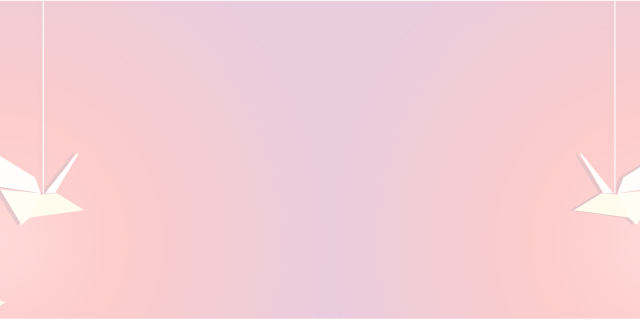
A WebGL 2 fragment shader for this background:

```glsl
#version 300 es
precision highp float;

uniform vec2 u_resolution;
out vec4 fragColor;

// Lengths are in canvas heights
const float MIRROR_X = 1.0286;
const vec2 GLOW_CENTER = vec2(0.0, 0.245);
const vec3 GLOW_STOPS = vec3(0.39, 0.70, 1.03);
const vec2 KNOT = vec2(0.1354, 0.396);
const vec2 SHADOW_OFFSET = vec2(-0.014, -0.001);
const float SHADOW_OPACITY = 0.75;
const float THREAD_HALF_WIDTH = 0.0018;
const float THREAD_SHADOW_OPACITY = 0.12;
const float TOP_BORDER = 0.0025;
const float BOTTOM_BORDER = 0.004;

const vec3 BLUSH = vec3(1.0, 0.848, 0.842);
const vec3 SALMON = vec3(0.988, 0.802, 0.798);
const vec3 ROSE = vec3(0.953, 0.800, 0.830);
const vec3 LAVENDER = vec3(0.914, 0.800, 0.865);
const vec3 SHADOW = vec3(0.87, 0.76, 0.78);
const vec3 PAPER = vec3(1.0, 0.995, 0.99);
const vec3 FOLD = vec3(1.0, 0.995, 0.96);
const vec3 CREAM = vec3(1.0, 0.99, 0.93);

// Signed distance to the line a-b, negative on its left side
float edge(vec2 p, vec2 a, vec2 b) {
    vec2 along = normalize(b - a);
    return dot(p - a, vec2(along.y, -along.x));
}

// Convex quad with counterclockwise corners
float quad(vec2 p, vec2 a, vec2 b, vec2 c, vec2 d) {
    return max(max(edge(p, a, b), edge(p, b, c)),
               max(edge(p, c, d), edge(p, d, a)));
}

// Smooth coverage of a signed distance, one pixel wide
float cover(float dist) {
    return clamp(0.5 - dist * u_resolution.y, 0.0, 1.0);
}

// Reflects the right half onto the left
vec2 mirrored(vec2 p) {
    return vec2(MIRROR_X - abs(p.x - MIRROR_X), p.y);
}

// Crane parts, relative to the knot
float neck(vec2 p) {
    return quad(p, vec2(0.005, 0.0), vec2(0.036, 0.0), vec2(0.109, 0.122), vec2(0.106, 0.126));
}

float backWing(vec2 p) {
    return quad(p, vec2(-0.2, 0.157), vec2(-0.2, 0.03), vec2(-0.008, 0.0), vec2(-0.026, 0.049));
}

float body(vec2 p) {
    return quad(p, vec2(-0.135, 0.012), vec2(-0.068, -0.099), vec2(-0.042, -0.075), vec2(-0.008, 0.0));
}

float frontWing(vec2 p) {
    return quad(p, vec2(-0.055, -0.008), vec2(-0.044, -0.076), vec2(0.128, -0.053), vec2(0.042, 0.0));
}

float crane(vec2 p) {
    return min(min(neck(p), backWing(p)), min(body(p), frontWing(p)));
}

float thread(vec2 p) {
    return max(abs(p.x) - THREAD_HALF_WIDTH, -p.y);
}

// Tip of a lower wing reaching in from the side
float lowerWingTip(vec2 p) {
    return quad(p, vec2(-0.02, 0.07), vec2(-0.02, 0.04), vec2(0.0, 0.045), vec2(0.016, 0.055));
}

vec3 glow(vec2 p) {
    float d = distance(p, GLOW_CENTER);
    vec3 color = mix(BLUSH, SALMON, smoothstep(0.0, GLOW_STOPS.x, d));
    color = mix(color, ROSE, clamp((d - GLOW_STOPS.x) / (GLOW_STOPS.y - GLOW_STOPS.x), 0.0, 1.0));
    return mix(color, LAVENDER, clamp((d - GLOW_STOPS.y) / (GLOW_STOPS.z - GLOW_STOPS.y), 0.0, 1.0));
}

void main() {
    vec2 p = gl_FragCoord.xy / u_resolution.y;
    vec2 side = mirrored(p);
    vec2 local = side - KNOT;
    vec2 shadowLocal = mirrored(p - SHADOW_OFFSET) - KNOT;

    vec3 color = glow(side);

    // Shadows all fall to the left
    color = mix(color, SHADOW, THREAD_SHADOW_OPACITY * cover(thread(shadowLocal)));
    color = mix(color, SHADOW, SHADOW_OPACITY * cover(crane(shadowLocal)));

    // Paper cranes on their threads
    color = mix(color, PAPER, cover(thread(local)));
    color = mix(color, PAPER, cover(neck(local)));
    color = mix(color, CREAM, cover(frontWing(local)));
    color = mix(color, FOLD, cover(body(local)));
    color = mix(color, PAPER, cover(backWing(local)));
    color = mix(color, CREAM, cover(lowerWingTip(side)));

    // Thin white borders
    float border = max(cover(1.0 - TOP_BORDER - p.y), cover(p.y - BOTTOM_BORDER));
    color = mix(color, PAPER, border);

    fragColor = vec4(color, 1.0);
}
```
